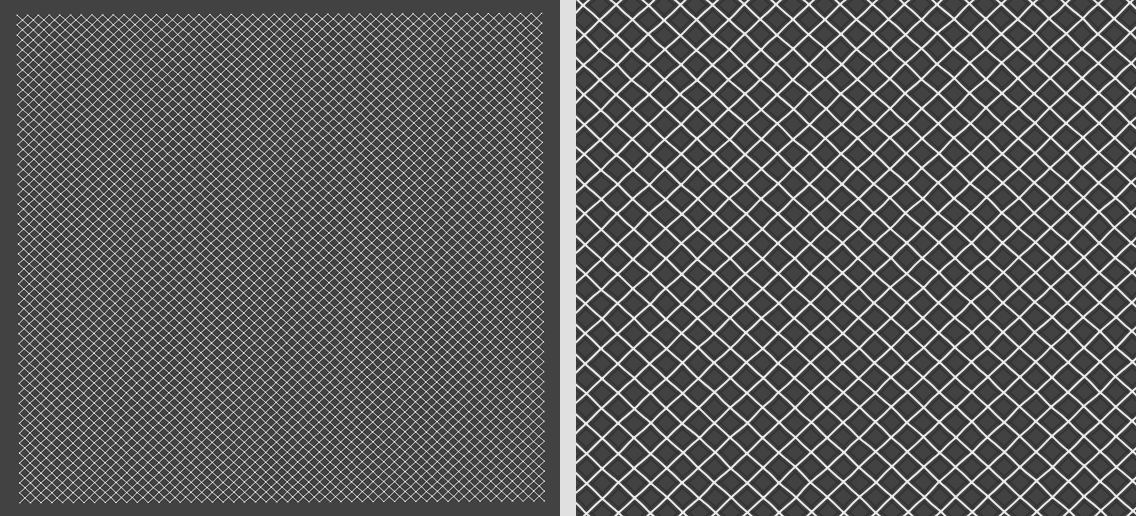
Left, the full canvas; right, a detail of the centre.
Reproduce this pattern procedurally as a WebGL 1 fragment shader.

```glsl
precision highp float;
// A fine pale diamond net, 49 cells across and 49 down, on charcoal grey.
// Two families of diagonals are measured in a slightly skewed frame; each
// strand wavers a little and has a thin dark halo on both sides.

uniform vec2 u_resolution;

float hash(vec2 p) {
  vec3 q = fract(vec3(p.xyx) * 0.1031);
  q += dot(q, q.yzx + 33.33);
  return fract((q.x + q.y) * q.z);
}

float valueNoise(vec2 p) {
  vec2 cell = floor(p), f = fract(p);
  f = f * f * (3.0 - 2.0 * f);
  float low = mix(hash(cell), hash(cell + vec2(1.0, 0.0)), f.x);
  float high = mix(hash(cell + vec2(0.0, 1.0)), hash(cell + 1.0), f.x);
  return mix(low, high, f.y);
}

// Net coordinates: 0 to 1 between the sides of the skewed frame.
vec2 netCoords(vec2 p) {
  vec2 across = vec2(0.9372, 0.0033);
  vec2 up = vec2(-0.0048, 0.8711);
  p -= vec2(0.0352, 0.0234);
  float area = across.x * up.y - across.y * up.x;
  return vec2(p.x * up.y - p.y * up.x, across.x * p.y - across.y * p.x) / area;
}

// Distance to the nearest strand, in canvas widths.
float strandDistance(float phase, vec2 cell, float seed) {
  float waver = (valueNoise(cell * 2.0 + seed) - 0.5) * 0.06;
  return abs(fract(phase + waver + 0.5) - 0.5) / 76.8;
}

// Share of a pixel covered by a strand, exact even below one pixel.
float strandCoverage(float d, float pixel) {
  float halfWidth = 0.0006;
  float outer = clamp(d + 0.5 * pixel, -halfWidth, halfWidth);
  float inner = clamp(d - 0.5 * pixel, -halfWidth, halfWidth);
  return (outer - inner) / pixel;
}

float halo(float d) {
  return 1.0 - smoothstep(0.0, 0.0009, abs(d - 0.0024));
}

void main() {
  float pixel = 1.0 / u_resolution.x;
  vec2 net = netCoords(gl_FragCoord.xy * pixel);
  vec2 cell = net * 49.0;

  // Rising and falling diagonals
  float falling = strandDistance(cell.x + cell.y, cell, 7.0);
  float rising = strandDistance(cell.x - cell.y, cell, 91.0);
  float thread = strandCoverage(falling, pixel) + strandCoverage(rising, pixel);
  float shade = max(halo(falling), halo(rising));

  // Straight trim along the four sides
  vec2 beyond = abs(net - 0.5) - 0.5;
  float edge = max(beyond.x * 0.9372, beyond.y * 0.8711) - 0.0008;
  float inside = clamp(0.5 - edge / pixel, 0.0, 1.0);

  float grey = 0.257 - 0.065 * shade * inside;
  grey = mix(grey, 0.92, min(thread, 1.0) * inside);
  gl_FragColor = vec4(vec3(grey), 1.0);
}
```
